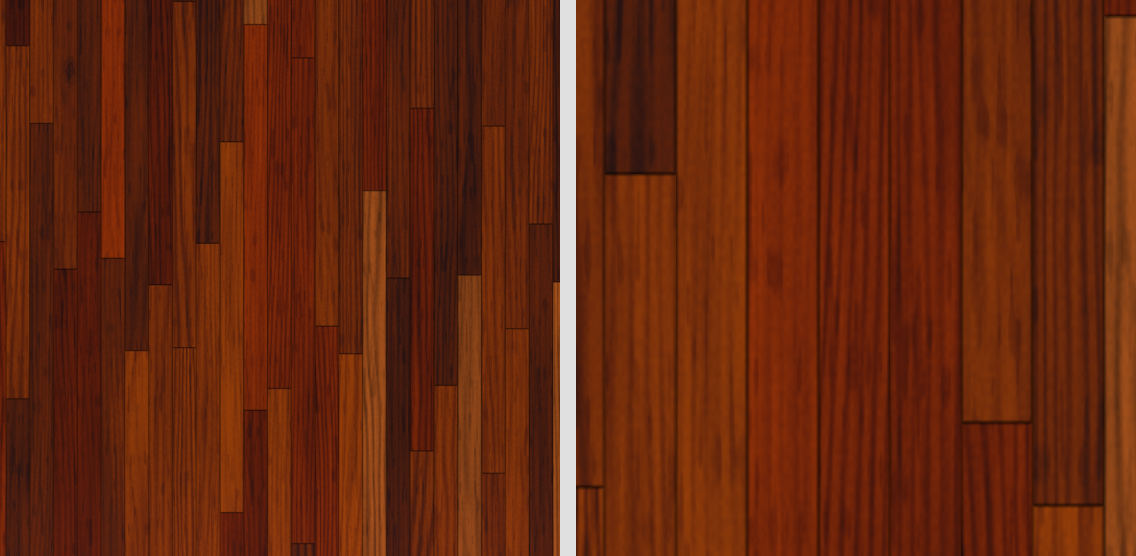
Left: the whole. Right: its middle third, enlarged.
Give the GLSL for this texture, as a Shadertoy shader.

```glsl
// Dark red-brown butcher-block wood: narrow vertical staves with staggered butt joints.

const float STAVES = 23.55;       // staves across the canvas
const float FIRST_CUT = 0.25;     // part of the first stave hidden by the left edge
const float SEAM = 0.0011;        // half width of the seams
const float TAU = 6.2832;

const vec3 DARK = vec3(0.16, 0.075, 0.068);
const vec3 MAHOGANY = vec3(0.36, 0.13, 0.045);
const vec3 AMBER = vec3(0.57, 0.235, 0.035);
const vec3 TAN = vec3(0.53, 0.27, 0.10);

float hash(vec2 p) {
    return fract(sin(dot(p, vec2(127.1, 311.7))) * 43758.5);
}

float noise(vec2 p) {
    vec2 i = floor(p), f = fract(p);
    f = f * f * (3.0 - 2.0 * f);
    return mix(mix(hash(i), hash(i + vec2(1, 0)), f.x),
               mix(hash(i + vec2(0, 1)), hash(i + vec2(1, 1)), f.x), f.y);
}

// Tone ramp: 0 = darkest heartwood, 1 = brightest amber
vec3 woodRamp(float tone) {
    tone = clamp(tone, 0.0, 1.0);
    return tone < 0.5 ? mix(DARK, MAHOGANY, tone * 2.0)
                      : mix(MAHOGANY, AMBER, tone * 2.0 - 1.0);
}

// Growth-ring lines, 0..1; local = position across (0..1) and along the stave
float growthRings(vec2 local, float seed, float count, float slant) {
    float warp = noise(vec2(local.x * 1.3 + seed * 91.0, local.y * 3.0));
    float wobble = noise(vec2(local.x * 4.0, local.y * 11.0 + seed * 57.0));
    float phase = local.x * count + slant * local.y + warp * 2.2 + wobble * 0.3;
    float wave = 0.5 + 0.5 * sin(phase * TAU);
    return wave * wave * (0.6 + 0.4 * noise(vec2(phase * 2.0, local.y * 8.0)));
}

// Short dark pores, stretched along the grain
float pores(vec2 uv, float seed) {
    return smoothstep(0.66, 0.9, noise(vec2(uv.x * 270.0, uv.y * 32.0 + seed * 40.0)));
}

// Small elliptical knot, present on a few boards only
float knot(vec2 local, float seed) {
    vec2 offset = (local - vec2(0.7, 0.15 + 0.3 * seed)) * vec2(1.0, 13.0);
    float radius = length(offset) + 0.15 * noise(local * vec2(9.0, 90.0));
    float rings = 0.75 + 0.25 * sin(radius * 38.0);
    return step(0.93, hash(vec2(seed, 8.3))) * rings * exp(-radius * radius * 9.0);
}

vec3 boardColor(vec2 uv, vec2 local, vec2 id) {
    float seed = hash(id + 3.7);
    float isTan = step(0.91, hash(id + 11.3));
    float tone = mix(0.17 + 0.66 * hash(id + 5.1), 0.65, isTan);

    // Bold rings on some boards, faint straight grain on the others
    float boldness = hash(id + 17.9);
    float ringDepth = mix(0.10, 0.44, boldness * boldness);
    float count = mix(2.0, 6.0, hash(id + 23.1));
    float slant = 5.0 * (hash(id + 29.3) - 0.5);
    tone += ringDepth * (0.35 - growthRings(local, seed, count, slant));

    // Broad stain, fine fibres, pores and grit
    tone += 0.22 * (noise(vec2(local.x * 2.0 + seed * 30.0, uv.y * 4.0)) - 0.5);
    tone += 0.20 * (noise(vec2(uv.x * 330.0, uv.y * 9.0 + seed * 60.0)) - 0.5);
    tone += 0.10 * (noise(uv * vec2(520.0, 260.0)) - 0.5);
    tone -= 0.17 * pores(uv, seed) + 0.5 * knot(local, seed);

    vec3 color = woodRamp(tone);
    vec3 redder = color * vec3(1.0, 0.82, 0.85);
    color = mix(color, redder, step(0.7, hash(id + 37.7)));
    return mix(color, TAN * (0.4 + 0.9 * tone), isTan * 0.8);
}

vec3 panel(vec2 uv) {
    float across = uv.x * STAVES + 1.0 - FIRST_CUT;
    float stave = floor(across);

    // Each stave has its own board length and joint height
    float boardLength = mix(0.56, 0.88, hash(vec2(stave, 2.0)));
    float along = uv.y / boardLength + hash(vec2(stave, 9.0));
    vec2 id = vec2(stave, floor(along));
    vec2 local = vec2(fract(across), fract(along) * boardLength);
    vec3 color = boardColor(uv, local, id);

    // Thin dark seams between staves and at butt joints
    float sideGap = min(local.x, 1.0 - local.x) / STAVES;
    float endGap = min(local.y, boardLength - local.y);
    float sideSeam = 1.0 - smoothstep(0.0, SEAM * 2.0, sideGap);
    float endSeam = 1.0 - smoothstep(0.0, SEAM * 2.0, endGap);
    color *= 1.0 - 0.5 * max(sideSeam * (0.5 + 0.5 * hash(id)), endSeam);

    // Faint sheen along the lower edge
    return color + vec3(0.03, 0.012, 0.012) * smoothstep(0.25, 0.0, uv.y);
}

void mainImage(out vec4 fragColor, in vec2 fragCoord) {
    // Average a 2 x 2 grid of samples to smooth the edges
    vec3 sum = vec3(0.0);
    for (int i = 0; i < 4; i++) {
        vec2 shift = vec2(i % 2, i / 2) * 0.5 - 0.25;
        sum += panel((fragCoord + shift) / iResolution.xy);
    }
    fragColor = vec4(sum * 0.25, 1.0);
}
```
